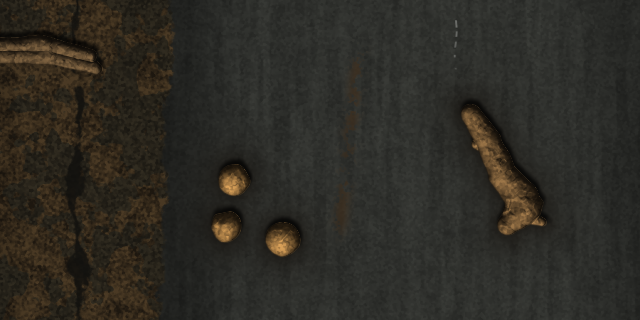
Write a Shadertoy shader that draws this texture.

```glsl
const vec3 WELD[6] = vec3[6](
    vec3(1.470, .643, .032), vec3(1.530, .553, .040), vec3(1.570, .455, .044),
    vec3(1.630, .385, .052), vec3(1.640, .350, .058), vec3(1.592, .295, .034));
const vec3 RIDGE[3] = vec3[3](
    vec3(-.05, .858, .024), vec3(.14, .862, .025), vec3(.285, .824, .020));
const vec3 BEADS[3] = vec3[3](
    vec3(.729, .438, .049), vec3(.708, .291, .049), vec3(.884, .252, .053));

vec2 hash2(vec2 p) {
    vec3 q = fract(p.xyx * vec3(.1031, .1030, .0973));
    q += dot(q, q.yzx + 33.33);
    return fract((q.xx + q.yz) * q.zy);
}

// Cellular noise: x is the nearest distance, y a smooth blend of cell values
vec2 cellular(vec2 p) {
    vec2 base = floor(p), f = p - base;
    float nearest = 4.0, total = 0.0, weight = 0.0;
    for (int j = -1; j <= 1; j++)
    for (int i = -1; i <= 1; i++) {
        vec2 o = vec2(i, j), h = hash2(base + o + 71.0);
        vec2 d = o + h - f;
        float d2 = dot(d, d), w = exp(-6.0 * d2);
        nearest = min(nearest, d2);
        total += w * fract(h.x * 17.3 + h.y * 9.7);
        weight += w;
    }
    return vec2(sqrt(nearest), total / weight);
}

float layered(vec2 p) {
    float sum = 0.0, amp = .5;
    for (int i = 0; i < 4; i++) {
        sum += amp * cellular(p).y;
        p = p * 2.1 + 13.7;
        amp *= .55;
    }
    return sum;
}

// Rounded tapered tube: x is the height, y the signed depth inside the edge
vec2 tube(vec2 p, vec3 a, vec3 b) {
    vec2 ab = b.xy - a.xy;
    float t = clamp(dot(p - a.xy, ab) / max(dot(ab, ab), 1e-6), 0.0, 1.0);
    vec3 c = mix(a, b, t);
    float d = length(p - c.xy);
    return vec2(sqrt(max(c.z * c.z - d * d, 0.0)), c.z - d);
}

vec2 metalDrops(vec2 p) {
    float lump = cellular(p * 24.0).y - .5;
    vec2 q = p + .012 * lump * vec2(1.0, -.7);
    vec2 m = tube(q, vec3(1.625, .33, .03), vec3(1.698, .303, .013));
    m = max(m, tube(q, vec3(1.49, .55, .017), vec3(1.53, .53, .02)));
    for (int i = 0; i < 5; i++) m = max(m, tube(q, WELD[i], WELD[i + 1]));
    for (int i = 0; i < 3; i++) m = max(m, tube(q, BEADS[i], BEADS[i]));
    vec3 lower = vec3(.012, -.036, 0.0);
    for (int i = 0; i < 2; i++) {
        m = max(m, tube(q, RIDGE[i], RIDGE[i + 1]));
        m = max(m, tube(q, RIDGE[i] + lower, RIDGE[i + 1] + lower));
    }
    m.x += .010 * lump + .003 * cellular(p * 85.0).y;
    return m;
}

vec3 steel(vec2 p, float grain, float fine) {
    float brushed = cellular(p * vec2(55.0, 5.0)).y;
    float light = mix(.64, 1.0, smoothstep(.5, .82, p.x));
    light *= 1.0 - .2 * smoothstep(1.75, 2.0, p.x);
    light *= .72 + .22 * brushed + .22 * grain + .24 * fine;
    vec3 col = vec3(.176, .181, .168) * light;
    // Slanted rust streak
    float axis = p.x - mix(1.03, 1.14, p.y);
    float streak = exp(-axis * axis * 1800.0) * smoothstep(.22, .32, p.y) * smoothstep(.9, .8, p.y);
    streak *= smoothstep(.42, .62, grain + .25 * (fine - .5));
    return mix(col, vec3(.24, .17, .10), .65 * streak);
}

vec3 rust(vec2 p, float grain, float fine) {
    float pits = cellular(p * 75.0).x;
    float tone = .5 + 1.1 * (grain - .45) + .8 * (fine - .5) + .5 * (pits - .45);
    vec3 col = mix(vec3(.115, .09, .06), vec3(.29, .225, .14), clamp(tone, 0.0, 1.0));
    return col * mix(.86, 1.0, smoothstep(0.0, .1, p.x));
}

void mainImage(out vec4 fragColor, in vec2 fragCoord) {
    vec2 p = fragCoord / iResolution.y;
    float grain = layered(p * 22.0);
    float fine = cellular(p * 130.0).y;
    float patches = layered(p * 11.0 + 5.0);

    // Plate and corroded strip
    float border = mix(.495, .532, p.y) + .06 * (grain - .45);
    float corroded = smoothstep(.008, -.008, p.x - border);
    float flaked = smoothstep(.54, .60, patches + .1 * smoothstep(.3, .5, p.x) + .2 * (grain - .45));
    vec3 rusty = mix(rust(p, grain, fine), vec3(.125, .12, .095) * (.7 + .6 * fine), .75 * flaked);
    vec3 col = mix(steel(p, grain, fine), rusty, corroded);

    // Broken dark seam
    float seam = abs(p.x - .238 - .010 * sin(p.y * 13.0) - .04 * (grain - .45));
    float width = .004 + .023 * pow(.5 + .5 * sin(p.y * 22.0 - 1.8), 2.0) * smoothstep(.78, .6, p.y);
    float gaps = smoothstep(.30, .42, patches);
    col = mix(col, vec3(.065, .062, .052), .85 * gaps * smoothstep(.008, -.004, seam - width));

    // Pale vertical scratch
    float scratch = smoothstep(.005, .001, abs(p.x - 1.424 + .003 * sin(p.y * 40.0)));
    scratch *= smoothstep(.71, .76, p.y) * smoothstep(.5, .72, cellular(vec2(3.0, p.y * 60.0)).y);
    col += .22 * scratch;

    // Scorched halos and thrown shadow
    vec2 drops = metalDrops(p);
    float outside = max(-drops.y, 0.0);
    col = mix(col, vec3(.095, .082, .065), .72 * exp(-outside * 20.0) * smoothstep(.3, .5, p.x));
    float shadowDepth = metalDrops(p - vec2(.004, .014)).y;
    col *= 1.0 - .72 * smoothstep(-.012, .008, shadowDepth);

    // Lit metal drops
    float e = .004;
    vec2 slope = vec2(metalDrops(p + vec2(e, 0.0)).x, metalDrops(p + vec2(0.0, e)).x) - drops.x;
    vec3 normal = normalize(vec3(-slope / e, 1.0));
    float light = max(dot(normal, normalize(vec3(-.12, -.42, .85))), 0.0);
    float isBead = smoothstep(.6, .65, p.x) * smoothstep(1.1, 1.0, p.x);
    vec3 tint = mix(vec3(.53, .40, .245), vec3(.73, .54, .30), isBead);
    tint = mix(vec3(.43, .335, .22), tint, smoothstep(.35, .45, p.x));
    vec3 lit = tint * (.16 + .86 * light * light) * (.78 + .45 * fine);
    col = mix(col, lit, smoothstep(-.003, .004, drops.y));

    fragColor = vec4(clamp(col, 0.0, 1.0), 1.0);
}
```
